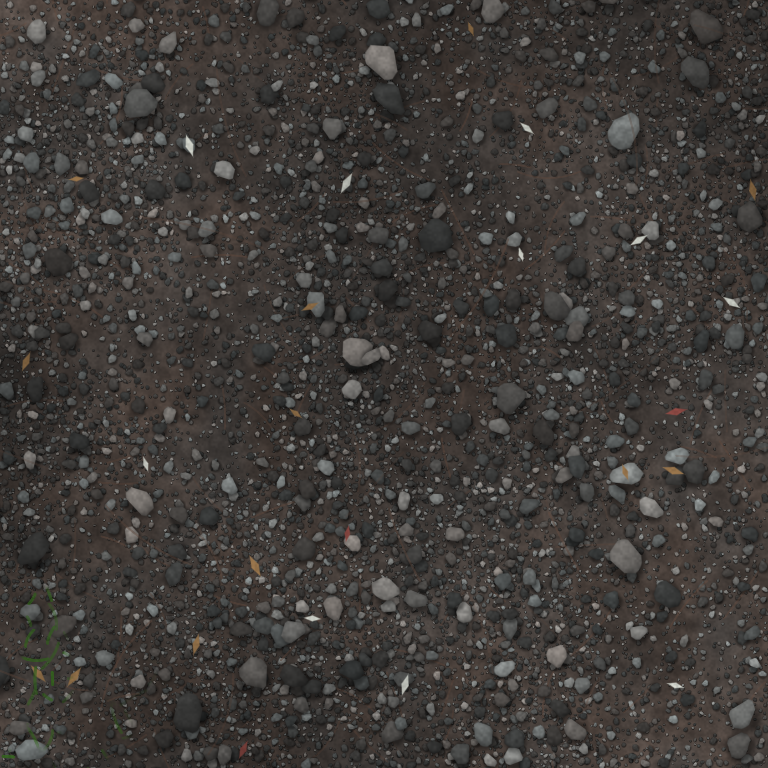
Write a WebGL 2 fragment shader that draws this texture.

```glsl
#version 300 es
precision highp float;

#define SOIL_COLOR vec3(0.238, 0.222, 0.212)
#define TWIG_COLOR vec3(0.33, 0.25, 0.21)
#define GRASS_COLOR vec3(0.19, 0.36, 0.11)
#define STONE_DARK 0.185
#define STONE_LIGHT 0.47
#define LIGHT_DIR vec2(-0.35, 0.94)
#define SOFTNESS 0.0011
#define GRAIN 0.13

uniform vec2 u_resolution;
out vec4 fragColor;

const float TAU = 6.2832;

vec4 hash4(vec2 p) {
  vec4 q = fract(p.xyxy * vec4(0.1031, 0.1030, 0.0973, 0.1099));
  q += dot(q, q.wzxy + 33.33);
  return fract((q.xxyz + q.yzzw) * q.zywx);
}

float noise(vec2 p) {
  vec2 i = floor(p), f = fract(p);
  f = f * f * (3.0 - 2.0 * f);
  float low = mix(hash4(i).x, hash4(i + vec2(1, 0)).x, f.x);
  float high = mix(hash4(i + vec2(0, 1)).x, hash4(i + vec2(1, 1)).x, f.x);
  return mix(low, high, f.y);
}

float fbm(vec2 p) {
  float sum = 0.0, gain = 0.5;
  for (int i = 0; i < 4; i++) {
    sum += gain * noise(p);
    p = mat2(1.6, 1.2, -1.2, 1.6) * p + 7.3;
    gain *= 0.5;
  }
  return sum / 0.9375;
}

vec2 turn(vec2 v, float a) {
  float c = cos(a), s = sin(a);
  return vec2(c * v.x + s * v.y, c * v.y - s * v.x);
}

float edgeWidth() {
  return max(SOFTNESS, 1.0 / u_resolution.y);
}

// Circle cut by five uneven facets; equals 1 on the outline
float pebbleShape(vec2 q, vec4 h) {
  float d = length(q);
  for (int i = 0; i < 5; i++) {
    float k = float(i);
    float a = (k + 0.7 * fract(h.x * 7.0 + k * 0.37)) * TAU / 5.0;
    float cut = 1.02 + 0.32 * fract(h.y * 9.0 + k * 0.61);
    d = max(d, dot(q, vec2(cos(a), sin(a))) * cut);
  }
  return d;
}

// Scattered pebbles, one per grid cell, each with shade and contact shadow
void addStones(inout vec3 color, vec2 p, float cells, float density, float seed) {
  vec2 g = p * cells, cell = floor(g);
  float blur = edgeWidth() * cells;
  for (int y = -1; y <= 1; y++)
  for (int x = -1; x <= 1; x++) {
    vec2 id = cell + vec2(x, y);
    vec4 a = hash4(id + seed), b = hash4(id + seed + 57.0), c = hash4(id + seed + 131.0);
    float patchy = smoothstep(0.22, 0.65, noise(id / cells * 7.0 + 3.0));
    if (a.x > density * mix(0.55, 1.25, patchy)) continue;
    vec2 offset = g - id - 0.5 - 0.7 * (a.yz - 0.5);
    float radius = mix(0.22, 0.47, a.w * a.w);
    vec2 q = turn(offset, b.x * TAU) / radius;
    q *= vec2(mix(0.8, 1.0, b.y), mix(1.0, 1.35, b.z));
    float d = pebbleShape(q, c);

    float shadow = length(offset + LIGHT_DIR * radius * 0.22) / radius;
    color *= 1.0 - 0.38 * (1.0 - smoothstep(0.75, 1.4, shadow));

    float tone = mix(STONE_DARK, STONE_LIGHT, pow(b.w, 2.1));
    vec3 tint = mix(vec3(1.05, 1.0, 0.96), vec3(0.96, 1.01, 1.01), c.z);
    float shade = 0.97 + 0.17 * dot(offset / radius, LIGHT_DIR) - 0.22 * d * d * d * d;
    shade += 0.22 * (noise(g * 9.0 / radius * 0.3 + seed) - 0.5) + 0.08;
    float cover = 1.0 - smoothstep(-blur, blur, (d - 1.0) * radius);
    color = mix(color, tone * tint * shade, cover);
  }
}

// Thin bent strands; returns coverage
float strands(vec2 p, float cells, float density, float width, float seed) {
  vec2 g = p * cells, cell = floor(g);
  float cover = 0.0, blur = edgeWidth();
  for (int y = -1; y <= 1; y++)
  for (int x = -1; x <= 1; x++) {
    vec2 id = cell + vec2(x, y);
    vec4 a = hash4(id + seed), b = hash4(id + seed + 91.0);
    if (a.x > density) continue;
    vec2 q = turn(g - id - 0.5 - 0.5 * (a.yz - 0.5), a.w * TAU);
    float reach = mix(0.2, 0.75, b.x);
    q.y += (b.y - 0.5) * 0.7 * q.x * q.x;
    float d = length(vec2(max(abs(q.x) - reach, 0.0), q.y)) / cells;
    cover = max(cover, (1.0 - smoothstep(width, width + blur, d)) * mix(0.35, 0.9, b.z));
  }
  return cover;
}

// Rare bright chips and dry leaf scraps
void addScraps(inout vec3 color, vec2 p) {
  vec2 g = p * 14.0, id = floor(g);
  vec4 a = hash4(id + 411.0), b = hash4(id + 523.0);
  vec2 q = abs(turn(g - id - 0.5 - 0.5 * (a.yz - 0.5), a.w * TAU));
  float d = q.y + 0.35 * q.x - mix(0.045, 0.075, b.x);
  vec3 scrap = b.y < 0.45 ? vec3(0.72, 0.73, 0.70)
             : b.y < 0.85 ? vec3(0.52, 0.40, 0.26) : vec3(0.48, 0.25, 0.23);
  float blur = edgeWidth() * 14.0;
  color = mix(color, scrap, step(a.x, 0.12) * (1.0 - smoothstep(-blur, blur, d)));
}

void main() {
  vec2 p = gl_FragCoord.xy / u_resolution.y;

  // Soil with damp patches and crumbs
  float damp = fbm(p * 6.0 + 11.0);
  vec3 color = SOIL_COLOR * (0.72 + 0.56 * damp);
  color *= 1.0 + 0.5 * (fbm(p * 70.0) - 0.5);
  color *= mix(vec3(1.0), vec3(1.07, 0.98, 0.93), noise(p * 17.0));

  // Gravel from fine to coarse, with twigs in between
  addStones(color, p, 150.0, 0.55, 17.0);
  addStones(color, p, 88.0, 0.55, 203.0);
  color = mix(color, TWIG_COLOR, 0.6 * strands(p, 16.0, 0.5, 0.0006, 77.0));
  addStones(color, p, 52.0, 0.50, 307.0);
  addStones(color, p, 31.0, 0.36, 619.0);
  addStones(color, p, 19.0, 0.16, 811.0);
  color = mix(color, TWIG_COLOR, 0.55 * strands(p, 9.0, 0.28, 0.0007, 149.0));
  addScraps(color, p);

  // Grass tufts in the lower left corner
  float tuft = smoothstep(0.5, 0.7, noise(p * 19.0 + 5.0));
  tuft *= 1.0 - smoothstep(0.6, 1.0, length(p / vec2(0.24, 0.34)));
  color = mix(color, GRASS_COLOR, tuft * strands(p, 38.0, 0.8, 0.0014, 257.0));

  // Broad light variation and fine grain
  color *= 0.88 + 0.26 * noise(p * 4.0 + 29.0);
  color *= 1.0 + GRAIN * (noise(p * 330.0) - 0.5);
  fragColor = vec4(color, 1.0);
}
```
